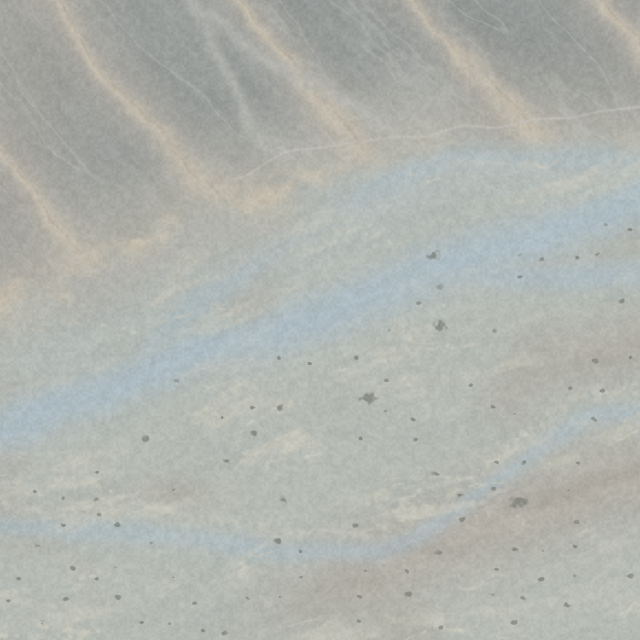
Give the GLSL for this texture, as a Shadertoy shader.

```glsl
// Aerial view of a braided blue-grey riverbed below gullied desert hills.

float hash(vec2 p) {
    vec3 q = fract(p.xyx * vec3(0.1031, 0.1030, 0.0973));
    q += dot(q, q.yzx + 33.33);
    return fract((q.x + q.y) * q.z);
}

float noise(vec2 p) {
    vec2 i = floor(p), f = fract(p);
    f = f * f * (3.0 - 2.0 * f);
    return mix(mix(hash(i), hash(i + vec2(1, 0)), f.x),
               mix(hash(i + vec2(0, 1)), hash(i + vec2(1, 1)), f.x), f.y);
}

float fbm(vec2 p) {
    float sum = 0.0, amp = 0.533;
    for (int i = 0; i < 4; i++) {
        sum += amp * noise(p);
        p = mat2(1.6, 1.2, -1.2, 1.6) * p + 17.3;
        amp *= 0.5;
    }
    return sum;
}

// Fbm stretched along x, without rotating its octaves
float streaks(vec2 p) {
    return 0.55 * noise(p) + 0.28 * noise(p * 2.1 + 9.7) + 0.17 * noise(p * 4.3 + 31.1);
}

float band(float d, float width) { return exp(-d * d / (width * width)); }

float segment(vec2 p, vec2 a, vec2 b) {
    vec2 d = b - a;
    return length(p - a - d * clamp(dot(p - a, d) / dot(d, d), 0.0, 1.0));
}

// Small dark shrubs, at most one clump per grid cell
float shrubs(vec2 p, float cells, float density, float radius) {
    vec2 g = p * cells, id = floor(g);
    vec2 centre = 0.25 + 0.5 * vec2(hash(id + 3.1), hash(id + 8.7));
    float d = length((fract(g) - centre) * vec2(0.85, 1.1)) / cells;
    d += (noise(p * 190.0) - 0.5) * radius * 1.3;
    float size = radius * (0.6 + 0.6 * hash(id + 5.5));
    return step(hash(id + 21.0), density) * (1.0 - smoothstep(size * 0.4, size * 1.3, d));
}

vec3 valley(vec2 p, vec2 w) {
    vec3 blue = vec3(0.675, 0.735, 0.765), pale = vec3(0.785, 0.78, 0.735);
    vec3 brown = vec3(0.685, 0.665, 0.63);

    // Gravel plain combed along the flow
    vec2 flow = vec2(w.x, w.y - 0.32 * w.x + 0.025 * sin(w.x * 9.0));
    float comb = streaks(flow * vec2(6.0, 38.0));
    float patches = fbm(w * 5.0 + 4.0);
    vec3 col = mix(vec3(0.69, 0.715, 0.69), vec3(0.725, 0.74, 0.71), comb);
    col = mix(col, brown, 0.45 * smoothstep(0.52, 0.72, patches));

    // Brown terraces on the lower right and right edge
    float terrace = band(w.y - 0.04 - 0.38 * (w.x - 0.4), 0.075) * smoothstep(0.3, 0.6, p.x);
    terrace += 0.8 * band(w.y - 0.45 - 0.3 * (w.x - 0.95), 0.05) * smoothstep(0.7, 0.95, p.x);
    terrace += 0.7 * band(length((w - vec2(0.27, 0.225)) * vec2(0.4, 1.0)), 0.025);
    col = mix(col, brown + 0.07 * (comb - 0.5), 0.85 * clamp(terrace, 0.0, 1.0));

    // Main channel, its upper and right arms, and the lower stream
    float u = w.x - 0.2;
    float mainArm = band(w.y - 0.33 - 0.36 * w.x, 0.036 + 0.012 * p.x);
    float upperArm = band(w.y - 0.42 - 1.05 * u + 0.8 * u * u, 0.034) * smoothstep(0.1, 0.3, p.x);
    float rightArm = band(w.y - 0.565, 0.025) * smoothstep(0.55, 0.8, p.x);
    float lowerY = w.y - 0.18 + 0.09 * w.x - 0.27 * smoothstep(0.55, 1.0, w.x);
    float water = max(max(mainArm, 0.65 * upperArm), max(0.8 * rightArm, 0.65 * band(lowerY, 0.019)));
    water = max(water, 0.35 * band(w.y - 0.47 - 0.4 * w.x, 0.09));
    col = mix(col, blue + 0.025 * (comb - 0.5), water * 0.95);

    // Broken pale gravel bars and thin braids
    float bars = smoothstep(0.5, 0.75, streaks(flow * vec2(8.0, 42.0) + 50.0));
    float braid = band(fbm(flow * vec2(4.0, 11.0) + 13.0) - 0.5, 0.018);
    float broken = smoothstep(0.4, 0.65, fbm(w * vec2(9.0, 14.0) + 70.0));
    float flecks = smoothstep(0.35, 0.75, noise(p * vec2(110.0, 150.0)));
    float gravel = (0.55 * bars + 0.7 * braid * flecks) * broken + 0.5 * band(lowerY - 0.035, 0.012) * flecks;
    return mix(col, pale, clamp(gravel * (1.0 - 0.8 * mainArm), 0.0, 0.8));
}

vec3 hills(vec2 p, vec2 w, float rise) {
    vec3 tan1 = vec3(0.775, 0.745, 0.685), pale = vec3(0.72, 0.725, 0.70);

    // Dark slopes, scored downhill to the right
    vec2 slope = vec2(w.x - 0.85 * (1.0 - w.y), w.y);
    float score = streaks(slope * vec2(45.0, 7.0));
    vec3 col = mix(vec3(0.69, 0.69, 0.66), vec3(0.60, 0.615, 0.605), smoothstep(0.02, 0.2, rise));
    col += 0.05 * (score - 0.5) + 0.06 * (fbm(w * 9.0) - 0.5);
    col = mix(col, vec3(0.67, 0.66, 0.63), 0.6 * (1.0 - smoothstep(0.0, 0.25, p.x)));

    // Repeated sandy ravines with a thin shaded bed
    float d = (fract((slope.x - 0.08) / 0.285 + 0.5) - 0.5) * 0.22;
    d += 0.035 * (fbm(w * 11.0 + 2.0) - 0.5);
    float fan = 0.009 + 0.012 * smoothstep(0.2, 0.03, rise);
    col = mix(col, vec3(0.70, 0.68, 0.645), 0.75 * band(d, 0.035));
    col = mix(col, tan1, band(d, fan) * (0.55 + 0.45 * noise(w * 45.0)));
    col = mix(col, vec3(0.64, 0.61, 0.56), 0.5 * band(d - 0.003, 0.0025) * noise(p * 90.0));

    // Faint side gullies and a winding track
    float gully = min(segment(w, vec2(0.29, 1.0), vec2(0.4, 0.78)), segment(w, vec2(0.3, 0.98), vec2(0.6, 0.8)));
    col = mix(col, pale, 0.6 * band(gully, 0.011));
    float rill = band(fbm(slope * vec2(10.0, 4.0) + 40.0) - 0.5, 0.015);
    col = mix(col, pale, 0.35 * rill);
    float track = p.y - 0.72 - 0.12 * (p.x - 0.36) - 0.035 * smoothstep(0.36, 0.46, p.x);
    track += 0.012 * (noise(p * 18.0) - 0.5);
    return mix(col, vec3(0.76, 0.755, 0.73), 0.6 * band(track, 0.0025) * smoothstep(0.35, 0.38, p.x));
}

void mainImage(out vec4 fragColor, in vec2 fragCoord) {
    vec2 p = fragCoord / iResolution.xy;
    vec2 w = p + 0.035 * (vec2(fbm(p * 7.0), fbm(p * 7.0 + 30.0)) - 0.5);

    // Hills meet the valley along a sandy foot
    float rise = w.y - 0.5 - 0.6 * w.x + 0.33 * w.x * w.x;
    vec3 col = mix(valley(p, w), hills(p, w, rise), smoothstep(-0.025, 0.035, rise));
    float left = 1.0 - smoothstep(0.4, 0.65, p.x);
    col = mix(col, vec3(0.70, 0.695, 0.66), 0.6 * left * band(rise + 0.03, 0.05));
    float sand = smoothstep(0.42, 0.68, fbm(w * vec2(12.0, 18.0) + 6.0));
    col = mix(col, vec3(0.79, 0.75, 0.68), sand * band(rise - 0.01, 0.028) * (0.25 + 0.6 * left));

    // Shrubs on the plain, sparse near the hills
    float plain = 1.0 - smoothstep(0.28, 0.34, p.y - 0.36 * p.x);
    float plants = shrubs(p, 24.0, 0.28, 0.0038) * plain;
    plants = max(plants, shrubs(p + 0.37, 9.0, 0.15, 0.0085) * (1.0 - smoothstep(-0.02, 0.03, rise)));
    col = mix(col, vec3(0.49, 0.505, 0.475), 0.75 * plants);

    // Soft mottling and fine grain
    col += 0.035 * (noise(p * 130.0) - 0.5) + 0.04 * (noise(p * 290.0 + 11.0) - 0.5);
    fragColor = vec4(col, 1.0);
}
```
